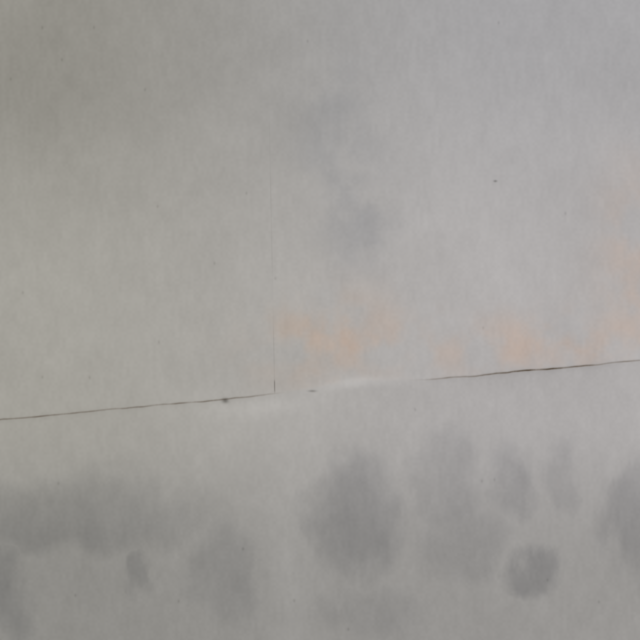
Reproduce this texture procedurally as a Shadertoy shader.

```glsl
// A pale, worn plaster wall: a slanted broken crack, a faint upright seam and damp patches.
// Broad gradients set the light, noise-warped ellipses form the ragged stains, and
// stretched value noise adds brushed grain. Everything is in canvas units.

const vec3 TOP_LEFT     = vec3(0.580, 0.570, 0.540);
const vec3 TOP_RIGHT    = vec3(0.650, 0.645, 0.650);
const vec3 MIDDLE_LEFT  = vec3(0.640, 0.630, 0.600);
const vec3 MIDDLE_RIGHT = vec3(0.690, 0.678, 0.675);
const vec3 LOWER_LEFT   = vec3(0.555, 0.548, 0.530);
const vec3 LOWER_RIGHT  = vec3(0.595, 0.586, 0.575);
const vec3 PEACH        = vec3(0.026, -0.006, -0.028);
const vec3 DAMP         = vec3(0.080, 0.077, 0.070);
const vec3 CRACK_COLOR  = vec3(0.38, 0.34, 0.30);
const float CRACK_WIDTH = 0.0016;
const float SEAM_X      = 0.429;
const float WARP        = 0.085;
const float FINE_WARP   = 0.030;
const float GRAIN       = 0.012;
const float SPECK_CELLS = 38.0;

// Damp patches: centre, then radii
const int PATCHES = 12;
const vec4 PATCH[PATCHES] = vec4[PATCHES](
    vec4(0.13, 0.20, 0.20, 0.070), vec4(0.56, 0.19, 0.078, 0.085),
    vec4(0.85, 0.105, 0.050, 0.038), vec4(0.01, 0.09, 0.045, 0.075),
    vec4(0.70, 0.25, 0.055, 0.075), vec4(1.00, 0.20, 0.050, 0.095),
    vec4(0.80, 0.24, 0.038, 0.050), vec4(0.36, 0.10, 0.055, 0.095),
    vec4(0.23, 0.10, 0.022, 0.034), vec4(0.73, 0.16, 0.070, 0.060),
    vec4(0.885, 0.25, 0.027, 0.045), vec4(0.58, 0.05, 0.090, 0.045));
const float STRENGTH[PATCHES] = float[PATCHES](
    0.60, 0.80, 1.0, 0.65, 0.45, 0.65, 0.50, 0.45, 0.55, 0.4, 0.45, 0.4);

float hash(vec2 p) {
    vec3 q = fract(vec3(p.xyx) * 0.1031);
    q += dot(q, q.yzx + 33.33);
    return fract((q.x + q.y) * q.z);
}

float noise(vec2 p) {
    vec2 cell = floor(p), f = fract(p);
    f = f * f * (3.0 - 2.0 * f);
    return mix(mix(hash(cell), hash(cell + vec2(1, 0)), f.x),
               mix(hash(cell + vec2(0, 1)), hash(cell + vec2(1, 1)), f.x), f.y);
}

float fbm(vec2 p) {
    float sum = 0.0, amp = 0.5;
    for (int i = 0; i < 4; i++) {
        sum += amp * noise(p);
        p = p * 2.03 + 17.0;
        amp *= 0.5;
    }
    return sum / 0.9375;
}

vec2 drift(vec2 p) {
    return vec2(fbm(p), fbm(p + 40.0)) - 0.5;
}

float glow(vec2 p, vec2 centre, vec2 radius) {
    vec2 d = (p - centre) / radius;
    return exp(-dot(d, d));
}

// Soft stroke that never gets thinner than a pixel without fading
float stroke(float dist, float width) {
    float soft = max(width, 0.8 / iResolution.y);
    return width / soft * exp(-dist * dist / (soft * soft));
}

float span(float x, float start, float end, float soft) {
    return smoothstep(start - soft, start + soft, x) * (1.0 - smoothstep(end - soft, end + soft, x));
}

float crackHeight(float x) {
    float offset = (x - 0.56) / 0.08;
    float bump = 0.008 * exp(-offset * offset);
    return 0.344 + 0.093 * x + bump + 0.003 * (fbm(vec2(x * 28.0, 3.0)) - 0.5);
}

void mainImage(out vec4 fragColor, in vec2 fragCoord) {
    vec2 uv = fragCoord / iResolution.xy;
    float above = uv.y - crackHeight(uv.x);
    float upper = smoothstep(-0.004, 0.004, above);

    // Broad light over the wall
    float across = smoothstep(0.0, 0.85, uv.x);
    vec3 top = mix(TOP_LEFT, TOP_RIGHT, across);
    vec3 middle = mix(MIDDLE_LEFT, MIDDLE_RIGHT, across);
    vec3 lower = mix(LOWER_LEFT, LOWER_RIGHT, across);
    vec3 color = mix(middle, top, smoothstep(0.55, 1.0, uv.y));
    color = mix(lower, color, smoothstep(0.08, 0.38, uv.y));
    color -= 0.025 * glow(uv, vec2(0.02, 0.84), vec2(0.25, 0.10));
    color -= 0.020 * (1.0 - upper) * smoothstep(0.4, 0.6, uv.x) * exp(min(above, 0.0) * 12.0);

    // Ragged damp patches below the crack
    vec2 warped = uv + WARP * drift(uv * 9.0) + FINE_WARP * drift(uv * vec2(50.0, 28.0));
    float damp = 0.0;
    for (int i = 0; i < PATCHES; i++) {
        float r = length((warped - PATCH[i].xy) / PATCH[i].zw);
        damp = max(damp, STRENGTH[i] * (1.0 - smoothstep(0.5, 1.3, r)));
    }
    color -= DAMP * damp * (0.5 + fbm(uv * vec2(28.0, 12.0))) * (1.0 - upper);
    color += 0.022 * glow(uv, vec2(0.455, 0.12), vec2(0.035, 0.16));

    // Patchy warm stains and cool smudges above it
    float warm = glow(uv, vec2(0.52, 0.47), vec2(0.11, 0.065)) + glow(uv, vec2(0.84, 0.46), vec2(0.18, 0.045))
               + 0.8 * glow(uv, vec2(1.0, 0.60), vec2(0.06, 0.13));
    color += PEACH * warm * upper * 1.7 * smoothstep(0.25, 0.75, fbm(uv * 20.0));
    float smudge = glow(uv, vec2(0.52, 0.78), vec2(0.06, 0.14)) + glow(uv, vec2(0.57, 0.64), vec2(0.06, 0.10));
    color -= vec3(0.034, 0.030, 0.023) * smudge * smoothstep(0.25, 0.75, fbm(uv * 17.0 + 8.0));

    // Mottling and upright brush grain
    color += 0.030 * (fbm(uv * 9.0 + 5.0) - 0.5) + 0.022 * (fbm(uv * vec2(45.0, 32.0)) - 0.5);
    color += GRAIN * (noise(uv * vec2(170.0, 60.0)) - 0.5) + GRAIN * (noise(uv * 240.0) - 0.5);

    // Broken crack, raised lip and seam
    float crack = 0.50 * span(uv.x, -0.1, 0.42, 0.03) + 0.55 * span(uv.x, 0.76, 0.91, 0.05)
                + 0.40 * span(uv.x, 0.67, 1.1, 0.04);
    crack *= 0.25 + 0.95 * fbm(vec2(uv.x * 50.0, 9.0));
    color = mix(color, CRACK_COLOR, min(1.0, crack) * stroke(above, CRACK_WIDTH));
    color -= 0.030 * crack * glow(vec2(uv.x, above), vec2(uv.x, -0.002), vec2(1.0, 0.005));
    color += 0.050 * glow(vec2(uv.x, above), vec2(0.56, -0.002), vec2(0.065, 0.008));
    color += 0.025 * glow(vec2(uv.x, above), vec2(0.42, -0.020), vec2(0.09, 0.014));
    float seam = 0.13 * span(uv.y, 0.40, 0.81, 0.06) * noise(vec2(4.0, uv.y * 30.0))
               + 0.4 * span(uv.y, 0.388, 0.405, 0.004);
    color -= 0.25 * seam * stroke(uv.x - SEAM_X - 0.02 * (0.4 - uv.y), 0.0013);

    // Chips and sparse specks
    float chips = glow(uv, vec2(0.352, 0.374), vec2(0.005, 0.004)) + 0.6 * glow(uv, vec2(0.488, 0.389), vec2(0.006, 0.002))
                + 0.7 * glow(uv, vec2(0.774, 0.717), vec2(0.003, 0.002));
    vec2 cell = floor(uv * SPECK_CELLS);
    vec2 spot = 0.25 + 0.5 * vec2(hash(cell + 3.0), hash(cell + 71.0));
    float speck = step(0.975, hash(cell)) * glow(fract(uv * SPECK_CELLS), spot, vec2(0.08, 0.11));
    color -= 0.20 * chips + 0.04 * speck;

    fragColor = vec4(clamp(color, 0.0, 1.0), 1.0);
}
```
